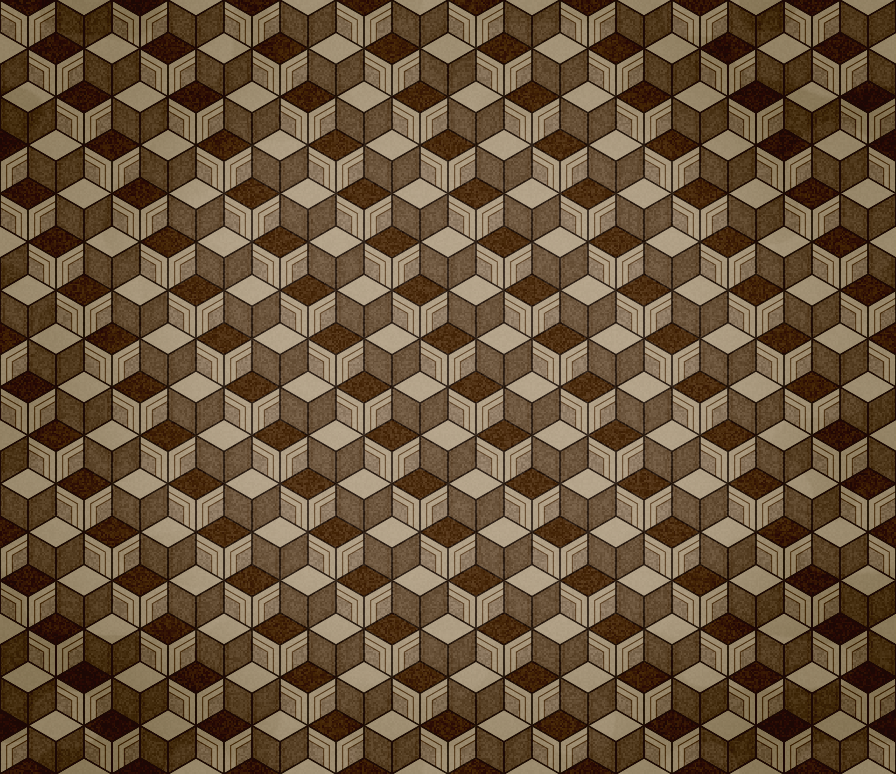
This pattern is drawn by a WebGL 2 fragment shader. Its source:

```glsl
#version 300 es
precision highp float;
// Tumbling-block tiling in aged sepia: cubes with plain and framed sides alternate.
// Each point is folded into one cube cell, then shaded by its distance to the
// rhombus edges; wrapping grain, blotches and an edge darkening add the wear.

#define CUBES 16.0        // cubes across and rows down, a multiple of 4
#define SEAM 0.028        // half width of the cube outlines
#define INLAY 0.020       // half width of the frame lines
#define FRAME_A 0.24      // inset of the first frame line
#define FRAME_B 0.44      // inset of the second frame line
#define GRAIN 0.13        // strength of the speckle
#define FADE 1.0          // strength of the edge darkening
#define BLOTCHES 14.0     // blotch cells across

uniform vec2 u_resolution;
out vec4 fragColor;

const float PI = 3.14159;
const float ROOT3 = 1.73205;
const vec3 CREAM = vec3(0.71, 0.645, 0.545);
const vec3 TAN = vec3(0.57, 0.49, 0.40);
const vec3 BROWN = vec3(0.425, 0.335, 0.24);
const vec3 UMBER = vec3(0.305, 0.185, 0.07);
const vec3 INK = vec3(0.13, 0.08, 0.05);
const vec3 SHADE = vec3(0.15, 0.15, 0.17);
const vec3 DEEPEST = vec3(0.11, 0.03, 0.02);

float hash(vec2 p) {
  vec3 q = fract(vec3(p.xyx) * 0.1031);
  q += dot(q, q.yzx + 33.33);
  return fract((q.x + q.y) * q.z);
}

// Value noise that repeats after the given number of cells
float wrapNoise(vec2 p, float period) {
  vec2 cell = floor(p), f = fract(p);
  f = f * f * (3.0 - 2.0 * f);
  vec2 a = mod(cell, period), b = mod(cell + 1.0, period);
  return mix(mix(hash(a), hash(vec2(b.x, a.y)), f.x),
             mix(hash(vec2(a.x, b.y)), hash(b), f.x), f.y);
}

float stroke(float dist, float halfWidth, float pixel) {
  return 1.0 - smoothstep(halfWidth - 0.5 * pixel, halfWidth + 0.5 * pixel, abs(dist));
}

// Returns the colour, with the speckle amount in w
vec4 cubes(vec2 uv, float pixel) {
  // Fold into a cell: x runs -1..1 across a cube, y counts rows downward
  float column = uv.x * 2.0 * CUBES;
  float down = (1.0 - uv.y) * CUBES;
  float row = floor(down);
  float x = mod(column - row, 2.0) - 1.0;
  if (down - row > 1.0 - abs(x) / 3.0) {
    row += 1.0;
    x = mod(column - row, 2.0) - 1.0;
  }
  bool framed = mod(floor((column - row) * 0.5), 2.0) < 0.5;
  float side = abs(x);
  float y = (down - row) * ROOT3;
  float fromTop = 0.5 * (ROOT3 * y - (1.0 - side));

  vec3 colour;
  float edge, speckle;
  if (fromTop < 0.0) {
    // Top face
    edge = 0.5 * (1.0 - side - ROOT3 * abs(y));
    colour = framed ? UMBER : CREAM;
    speckle = framed ? 1.0 : 0.2;
  } else {
    // Side faces
    edge = min(min(side, 1.0 - side), min(fromTop, 1.0 - fromTop));
    if (framed) {
      // Nested angles around the central corner
      float inset = min(side, fromTop);
      float panel = smoothstep(FRAME_B - pixel, FRAME_B + pixel, inset);
      colour = mix(CREAM - 0.015, TAN, panel);
      float inlay = max(stroke(inset - FRAME_A, INLAY, pixel),
                        stroke(inset - FRAME_B, INLAY, pixel));
      colour = mix(colour, UMBER, 0.75 * inlay);
      speckle = mix(0.25, 0.8, panel);
    } else {
      // Plain board with faint upright grooves
      colour = BROWN - 0.015 * step(0.0, x);
      colour += 0.02 * smoothstep(0.05, 0.3, edge);
      float groove = stroke(min(side, 1.0 - side) - 0.14, INLAY, pixel);
      colour = mix(colour, UMBER, 0.3 * groove);
      speckle = 0.75;
    }
  }
  colour = mix(colour, INK, 0.9 * stroke(edge, SEAM, pixel));
  return vec4(colour, speckle);
}

void main() {
  vec2 uv = gl_FragCoord.xy / u_resolution;
  vec4 tile = cubes(uv, 2.0 * CUBES / u_resolution.x);

  // Fine speckle on a fixed grid of the canvas
  float speck = hash(floor(uv * vec2(512.0, 442.0))) - 0.5;
  vec3 colour = tile.rgb + GRAIN * tile.w * speck;

  // Darkening toward the border, broken into blotches
  vec2 border = pow(abs(cos(PI * uv)), vec2(4.0));
  float fade = smoothstep(0.0, 1.5, dot(border, vec2(1.0, 0.8)));
  float noise = wrapNoise(uv * BLOTCHES, BLOTCHES);
  fade *= 0.9 + 0.3 * smoothstep(0.55, 0.6, noise);
  colour = max(colour - FADE * fade * SHADE, DEEPEST);

  fragColor = vec4(colour, 1.0);
}
```
